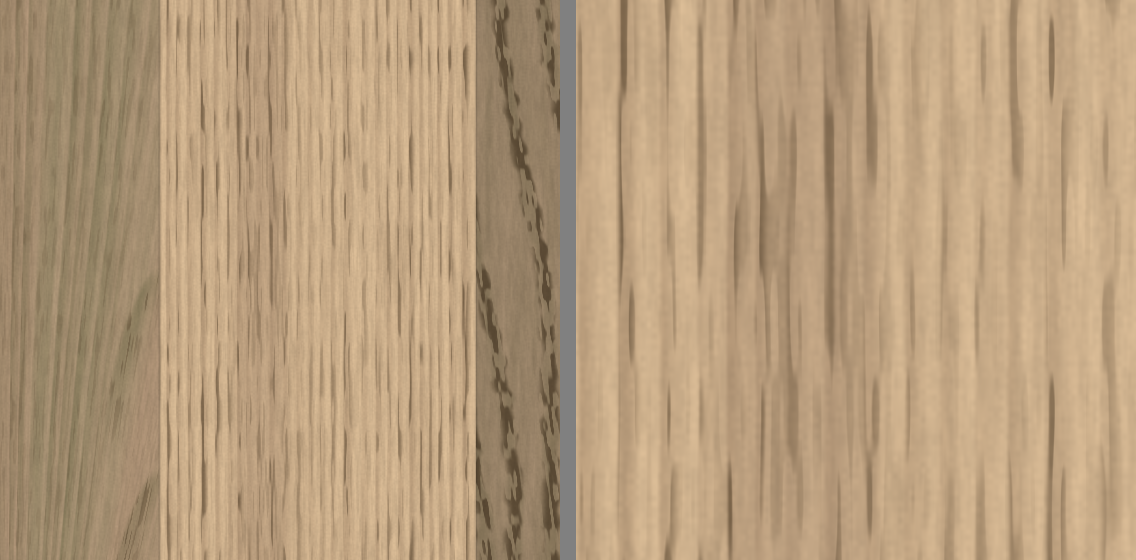
Left: the whole. Right: its middle third, enlarged.
This texture is drawn by a three.js fragment shader. Its source:

```glsl
varying vec2 vUv;

const vec3 CREAM = vec3(0.83, 0.715, 0.57);
const vec3 TAN = vec3(0.66, 0.55, 0.43);
const vec3 PINK_TAN = vec3(0.69, 0.58, 0.47);
const vec3 GREY_TAN = vec3(0.55, 0.48, 0.365);
const vec3 DULL_TAN = vec3(0.62, 0.53, 0.425);
const vec3 PORE = vec3(0.36, 0.285, 0.195);
const float LEFT_SEAM = 0.285;
const float RIGHT_SEAM = 0.85;

float hash(vec2 p) {
  return fract(sin(dot(p, vec2(127.1, 311.7))) * 43758.5453);
}

float noise(vec2 p) {
  vec2 cell = floor(p);
  vec2 f = fract(p);
  f = f * f * (3.0 - 2.0 * f);
  float low = mix(hash(cell), hash(cell + vec2(1.0, 0.0)), f.x);
  float high = mix(hash(cell + vec2(0.0, 1.0)), hash(cell + vec2(1.0, 1.0)), f.x);
  return mix(low, high, f.y);
}

// Long thin streaks, centred on zero
float fibre(vec2 p, float across, float along) {
  float coarse = noise(p * vec2(across, along));
  float fine = noise(p * vec2(across * 2.1, along * 2.7) + 17.0);
  return 0.6 * coarse + 0.4 * fine - 0.5;
}

// Short dark dashes where the noise passes a threshold
float pores(vec2 p, float across, float along, float threshold) {
  return smoothstep(threshold, threshold + 0.25, noise(p * vec2(across, along)));
}

// Growth ring: dark at its start, fading towards its end
float ringShade(float phase, float fade) {
  float f = fract(phase);
  float strength = 0.5 + 0.5 * hash(vec2(floor(phase), 3.0));
  float nextStrength = 0.5 + 0.5 * hash(vec2(floor(phase) + 1.0, 3.0));
  float tail = strength * (1.0 - smoothstep(0.05, fade, f));
  return max(tail, nextStrength * smoothstep(0.82, 1.0, f));
}

// Straight fine rings with pore dashes
vec3 straightPlank(vec2 p) {
  float x = p.x + 0.006 * (noise(p * vec2(5.0, 2.0)) - 0.5)
    + 0.0018 * (noise(p * vec2(40.0, 14.0)) - 0.5);
  float phase = x * 46.0 + 1.6 * noise(vec2(x * 15.0, 4.0));
  float shade = ringShade(phase, 0.6);
  float rosy = smoothstep(0.39, 0.46, x) * (1.0 - smoothstep(0.49, 0.53, x));
  float tone = 0.55 * shade + 0.28 * rosy + 0.55 * fibre(p, 110.0, 4.0);
  vec3 wood = mix(CREAM, TAN, clamp(tone + 0.06, 0.0, 1.0));
  wood = mix(wood, PINK_TAN, 0.35 * rosy);
  float dash = pores(vec2(x, p.y), 270.0, 19.0, 0.52);
  return mix(wood, PORE, dash * (0.06 + 0.62 * shade * shade + 0.12 * rosy));
}

// A soft arc running down and left from the seam
float arcShade(vec2 p, float top) {
  float drop = max(top - p.y, 0.0);
  float d = p.x - LEFT_SEAM + 0.11 * (1.0 - exp(-drop * 6.0));
  float band = smoothstep(-0.012, 0.0, d) * (1.0 - smoothstep(0.0, 0.045, d));
  return band * smoothstep(0.0, 0.04, drop) * (1.0 - smoothstep(0.15, 0.4, drop));
}

// Greyish bands fanning out upwards
vec3 fannedPlank(vec2 p) {
  float u = p.x / (1.0 + 0.9 * p.y) + 0.006 * (noise(p * vec2(6.0, 3.0)) - 0.5);
  float phase = u * 52.0 + 1.4 * noise(vec2(u * 28.0, 9.0));
  float bands = ringShade(phase, 0.95) * (1.0 - 0.8 * smoothstep(0.13, 0.16, u));
  float arcs = arcShade(p, 0.53) + arcShade(p, 0.17);
  float tone = 0.8 * bands + 0.65 * arcs + 0.6 * fibre(vec2(u, p.y), 190.0, 4.0) + 0.16;
  vec3 wood = mix(PINK_TAN, GREY_TAN, clamp(tone, 0.0, 1.0));
  wood += vec3(-0.03, 0.0, -0.01) * (noise(vec2(u * 34.0, 2.0)) - 0.2);
  float dash = pores(vec2(u, p.y), 420.0, 26.0, 0.55);
  return mix(wood, PORE, dash * (0.05 + 0.22 * bands + 0.4 * arcs));
}

// A ragged vein that drifts right on its way down
float vein(vec2 p, float start, float drift, float low, float high) {
  float centre = start + drift * (1.0 - smoothstep(low, high, p.y));
  float d = p.x - centre + 0.012 * (noise(p * vec2(30.0, 45.0)) - 0.5);
  return smoothstep(-0.022, -0.004, d) * (1.0 - smoothstep(0.005, 0.016, d));
}

// Dull wood crossed by dark porous veins
vec3 veinedPlank(vec2 p) {
  float veins = vein(p, 0.895, 0.09, 0.35, 1.0);
  veins = max(veins, vein(p, 0.83, 0.09, 0.1, 0.78));
  veins = max(veins, vein(p, 0.825, 0.055, -0.1, 0.42));
  veins = max(veins, vein(p, 0.97, 0.07, 0.55, 1.05));
  float tone = 0.55 * veins + 0.7 * fibre(p, 70.0, 5.0) + 0.22;
  vec3 wood = mix(DULL_TAN, GREY_TAN * 0.92, clamp(tone, 0.0, 1.0));
  vec2 slanted = vec2(p.x + 0.12 * p.y, p.y);
  float dash = pores(slanted, 210.0, 42.0, 0.36);
  return mix(wood, PORE * 0.85, dash * (0.04 + 0.75 * veins));
}

float seam(float x, float position) {
  return 1.0 - smoothstep(0.0, 0.004, abs(x - position));
}

void main() {
  vec2 p = vUv;
  vec3 wood = mix(fannedPlank(p), straightPlank(p),
    smoothstep(LEFT_SEAM - 0.001, LEFT_SEAM + 0.001, p.x));
  wood = mix(wood, veinedPlank(p),
    smoothstep(RIGHT_SEAM - 0.001, RIGHT_SEAM + 0.001, p.x));
  wood *= 1.0 - 0.13 * (seam(p.x, LEFT_SEAM) + seam(p.x, RIGHT_SEAM));

  // Fine grain over all planks
  wood *= 1.0 + 0.09 * fibre(p, 230.0, 32.0) + 0.04 * (noise(p * 300.0) - 0.5);
  gl_FragColor = vec4(wood, 1.0);
}
```
